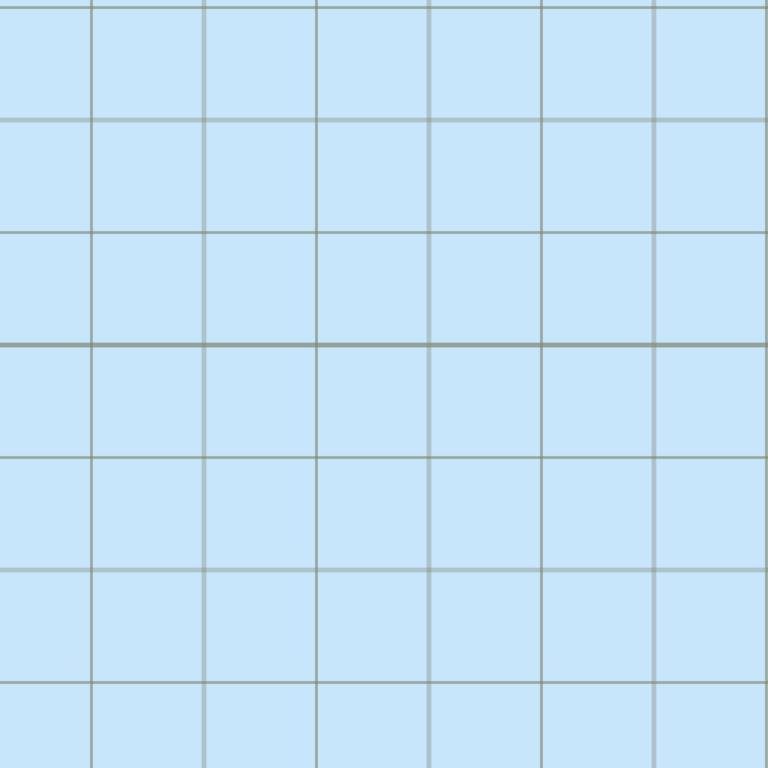
This pattern is drawn by a WebGL 2 fragment shader. Its source:

```glsl
#version 300 es
precision highp float;
// Pale blue sheet ruled with a square grid of grey-olive lines.
// The nearest line on each axis is found by rounding; its index picks
// a thin, faint wide or strong wide stroke, blended over the paper.

uniform vec2 u_resolution;
out vec4 fragColor;

const vec3 PAPER = vec3(0.78, 0.90, 0.985);
const vec3 INK = vec3(0.50, 0.52, 0.44);

const float PITCH = 0.14648;                   // spacing of the lines
const vec2 FIRST_LINE = vec2(0.1191, 0.1113);  // leftmost and lowest line
const float EDGE_SOFTNESS = 0.0022;

// Strokes: x = full width, y = opacity
const vec2 THIN_STROKE = vec2(0.0036, 0.65);
const vec2 FAINT_STROKE = vec2(0.0062, 0.36);
const vec2 STRONG_STROKE = vec2(0.0062, 0.70);
const float STRONG_PERIOD = 4.0;  // rows between strong lines
const float STRONG_ROW = 3.0;

// Ink opacity of the nearest line along one axis
float ruledLine(float position, float firstLine, bool hasStrongLines, float pixel) {
    float cell = (position - firstLine) / PITCH;
    float index = floor(cell + 0.5);
    float dist = abs(cell - index) * PITCH;

    // Thin and wide lines alternate
    bool isWide = mod(index, 2.0) > 0.5;
    bool isStrong = hasStrongLines
        && abs(mod(index, STRONG_PERIOD) - STRONG_ROW) < 0.5;
    vec2 stroke = isStrong ? STRONG_STROKE : (isWide ? FAINT_STROKE : THIN_STROKE);

    float halfWidth = 0.5 * stroke.x;
    float halfEdge = 0.5 * max(EDGE_SOFTNESS, pixel);
    float coverage = 1.0 - smoothstep(halfWidth - halfEdge, halfWidth + halfEdge, dist);
    return coverage * stroke.y;
}

void main() {
    vec2 uv = gl_FragCoord.xy / u_resolution;
    vec2 pixel = 1.0 / u_resolution;

    float vertical = ruledLine(uv.x, FIRST_LINE.x, false, pixel.x);
    float horizontal = ruledLine(uv.y, FIRST_LINE.y, true, pixel.y);

    // Crossings darken as two translucent layers
    float ink = 1.0 - (1.0 - vertical) * (1.0 - horizontal);
    fragColor = vec4(mix(PAPER, INK, ink), 1.0);
}
```
